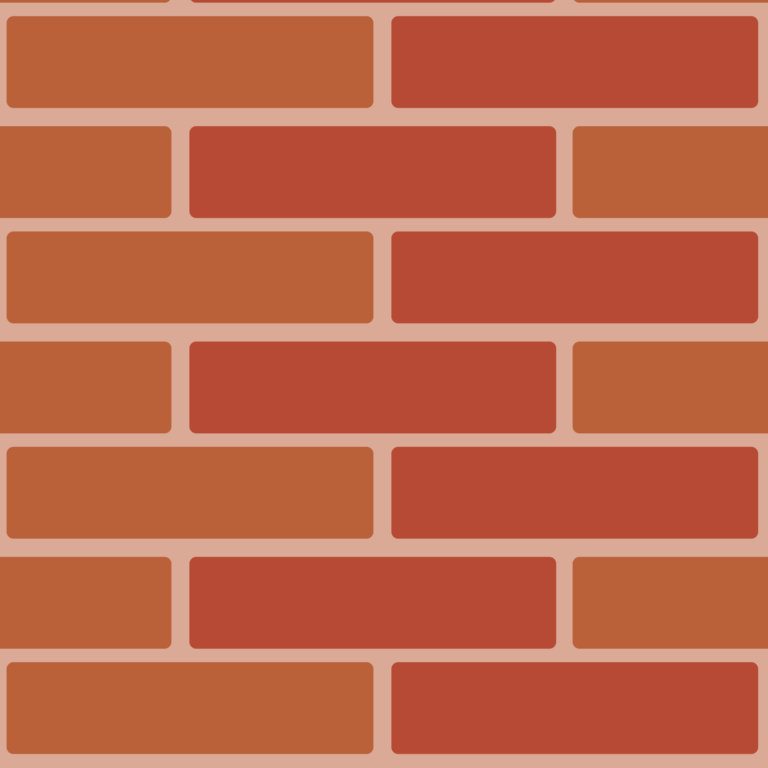
A Shadertoy shader for this pattern:

```glsl
// Brick wall: staggered courses of rounded orange and red bricks in pale mortar.

// Signed distance to a box with rounded corners.
float roundedBox(vec2 p, vec2 halfSize, float radius) {
    vec2 q = abs(p) - halfSize + radius;
    return length(max(q, 0.0)) + min(max(q.x, q.y), 0.0) - radius;
}

// Offset from a centre, wrapped to the nearest repeat.
vec2 wrapAround(vec2 p, vec2 period) {
    return p - period * round(p / period);
}

void mainImage(out vec4 fragColor, in vec2 fragCoord) {
    // Height is one unit, measured downward from the top edge.
    vec2 p = vec2(fragCoord.x, iResolution.y - fragCoord.y) / iResolution.y;
    vec2 period = vec2(1.0, 0.2804);
    float edge = max(0.0012, 0.75 / iResolution.y);

    vec3 orange = vec3(0.729, 0.380, 0.228);
    vec3 red = vec3(0.717, 0.290, 0.204);
    vec3 color = vec3(0.855, 0.667, 0.588); // mortar

    // Two courses per repeat, each with one orange and one red brick.
    for (int course = 0; course < 2; course++) {
        for (int brick = 0; brick < 2; brick++) {
            vec2 center = vec2(0.2474, 0.0808)
                + float(course) * vec2(0.737, 0.1433)
                + float(brick) * vec2(0.501, 0.0);
            float d = roundedBox(wrapAround(p - center, period), vec2(0.2388, 0.0598), 0.009);
            float cover = 1.0 - smoothstep(-edge, edge, d);
            color = mix(color, brick == 0 ? orange : red, cover);
        }
    }

    fragColor = vec4(color, 1.0);
}
```
